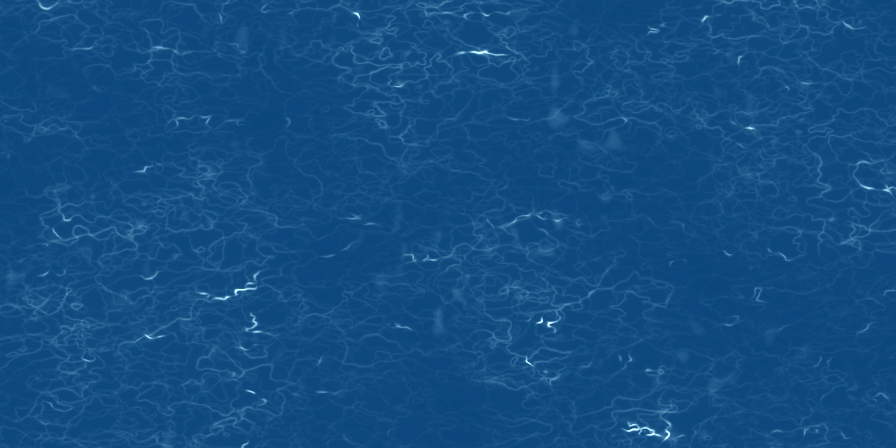
Reproduce this texture procedurally as a Shadertoy shader.

```glsl
// Deep blue water covered by a net of thin, wavering pale veins.
// Each layer draws the zero contour of a fractal noise as a thin line whose
// strength drifts from place to place; a few level stretches flare to white foam.

const vec3 DEEP_BLUE = vec3(0.052, 0.282, 0.492);
const vec3 FOAM_TINT = vec3(0.80, 0.80, 0.66);
const int VEIN_LAYERS = 5;

// Integer hash of a lattice cell, 0 to 1
float hash(vec2 cell, float seed) {
    uvec2 q = uvec2(ivec2(cell) + 4096);
    uint h = q.x * 1597334677u ^ q.y * 3812015801u ^ uint(seed) * 2798796415u;
    h = (h ^ (h >> 16)) * 2146121005u;
    h = (h ^ (h >> 15)) * 2221713035u;
    return float((h ^ (h >> 16)) >> 8) / 16777216.0;
}

// Slope of a random unit gradient at a lattice corner
float cornerSlope(vec2 cell, vec2 offset, float seed) {
    float angle = 6.28318 * hash(cell, seed);
    return dot(vec2(cos(angle), sin(angle)), offset);
}

// Gradient noise, about -0.7 to 0.7
float noise(vec2 p, float seed) {
    vec2 i = floor(p);
    vec2 f = p - i;
    vec2 u = f * f * f * (f * (f * 6.0 - 15.0) + 10.0);
    vec2 e = vec2(1.0, 0.0);
    float low = mix(cornerSlope(i, f, seed),
                    cornerSlope(i + e.xy, f - e.xy, seed), u.x);
    float high = mix(cornerSlope(i + e.yx, f - e.yx, seed),
                     cornerSlope(i + e.xx, f - e.xx, seed), u.x);
    return mix(low, high, u.y);
}

// Three rotated octaves, whose contours wander and kink
float ripple(vec2 p, float seed) {
    const mat2 turn = mat2(0.8, 0.6, -0.6, 0.8);
    float sum = 0.0;
    float amplitude = 1.0;
    for (int octave = 0; octave < 3; octave++) {
        sum += amplitude * noise(p, seed + float(octave));
        p = turn * p * 2.2 + 5.3;
        amplitude *= 0.46;
    }
    return sum + 0.04;
}

// Approximate distance to the zero contour, in canvas heights
float contourDistance(vec2 p, vec2 scale, float seed) {
    const float stepSize = 0.0008;
    float h = ripple(p * scale, seed);
    float hx = ripple((p + vec2(stepSize, 0.0)) * scale, seed);
    float hy = ripple((p + vec2(0.0, stepSize)) * scale, seed);
    float slope = length(vec2(hx, hy) - h) / stepSize;
    return abs(h) / max(slope, 0.4 * scale.y);
}

// Thin core with a faint halo
float veinProfile(float d, float width) {
    return exp(-d * d / (width * width)) + 0.14 * exp(-d / (2.5 * width));
}

// Strength along a vein: mostly faint, sometimes clear, rarely foam
float veinStrength(vec2 p, float seed) {
    float clear = smoothstep(-0.2, 0.55, noise(p * vec2(4.0, 7.5), seed));
    float flare = smoothstep(0.36, 0.56, noise(p * vec2(4.5, 13.0), seed + 1.0));
    float broken = smoothstep(-0.3, 0.35, noise(p * 38.0, seed + 2.0));
    return 0.032 + 0.10 * clear * clear + 0.8 * flare * broken;
}

// Soft cloudy patches between the veins
float smudges(vec2 p, float seed) {
    float patches = smoothstep(0.2, 0.6, noise(p * vec2(23.0, 17.0), seed));
    float area = smoothstep(-0.15, 0.4, noise(p * 3.5, seed + 1.0));
    return 0.12 * patches * area;
}

// Broad and middle swells of brightness, around zero
float swell(vec2 p, float seed) {
    return noise(p * vec2(1.6, 2.2), seed) + 0.6 * noise(p * vec2(4.0, 6.0), seed + 1.0);
}

void mainImage(out vec4 fragColor, in vec2 fragCoord) {
    vec2 p = fragCoord / iResolution.y;
    float width = max(0.0025, 0.62 / iResolution.y);

    // Small kinks shared by all veins
    vec2 kink = vec2(noise(p * 48.0, 201.0), noise(p * 48.0, 202.0));
    vec2 q = p + 0.004 * kink;

    // Sum of vein layers, from broad to fine
    float light = 0.0;
    for (int layer = 0; layer < VEIN_LAYERS; layer++) {
        float k = float(layer);
        float seed = 11.0 + 17.0 * k;
        vec2 scale = vec2(4.6, 7.8) * (1.0 + 0.28 * k);
        float d = contourDistance(q + 0.37 * k, scale, seed);
        light += veinProfile(d, width) * veinStrength(p, seed + 7.0);
    }

    // Broad calm and busy regions
    float level = swell(p, 3.0);
    float activity = 0.35 + 1.0 * smoothstep(-0.45, 0.45, level);
    light = light * activity + smudges(p, 131.0) + 0.016 * level;

    vec3 colour = min(DEEP_BLUE + FOAM_TINT * light, 1.0);
    fragColor = vec4(colour, 1.0);
}
```
